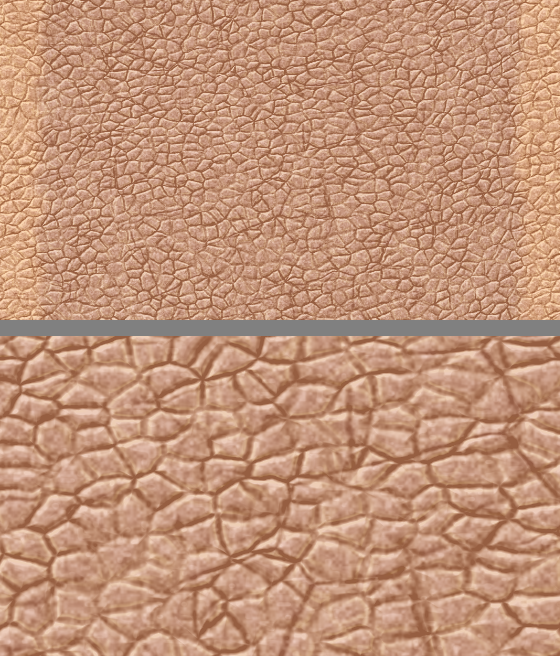
Top, the full canvas; bottom, a detail of the centre.
Give the GLSL for this texture, as a WebGL 2 fragment shader.

```glsl
#version 300 es
precision highp float;
// Tan pebbled leather: domed grains, branching creases and warm side bands.
#define PEBBLES vec2(22.0, 30.0)
#define FOLDS vec2(6.5, 10.0)
#define GRAIN_ANGLE 0.22
#define CREASE_WIDTH 0.115
#define CREASE_DEPTH 0.52
#define RELIEF 1.0
#define SPECKLE 0.62
#define BAND_WIDTH 0.076
#define SHADOW_TAN vec3(0.59, 0.37, 0.255)
#define MID_TAN vec3(0.775, 0.59, 0.48)
#define LIGHT_TAN vec3(0.93, 0.80, 0.73)
#define BAND_TINT vec3(1.05, 1.035, 0.96)

uniform vec2 u_resolution;
out vec4 outColor;

float hash(vec2 p) {
    return fract(sin(dot(p, vec2(127.1, 311.7))) * 43758.5453);
}

vec2 hash2(vec2 p) {
    return vec2(hash(p), hash(p + 57.3));
}

float noise(vec2 p) {
    vec2 i = floor(p), f = fract(p);
    f = f * f * (3.0 - 2.0 * f);
    return mix(mix(hash(i), hash(i + vec2(1, 0)), f.x),
               mix(hash(i + vec2(0, 1)), hash(i + vec2(1, 1)), f.x), f.y);
}

// Distance to the nearest cell border, in cell units.
float borderDistance(vec2 p) {
    vec2 cell = floor(p), f = fract(p), nearest = vec2(0.0);
    float best = 9.0, border = 9.0;
    for (int y = -1; y <= 1; y++)
    for (int x = -1; x <= 1; x++) {
        vec2 o = vec2(x, y);
        vec2 r = o + 0.08 + 0.84 * hash2(cell + o) - f;
        if (dot(r, r) < best) { best = dot(r, r); nearest = r; }
    }
    for (int y = -1; y <= 1; y++)
    for (int x = -1; x <= 1; x++) {
        vec2 o = vec2(x, y);
        vec2 r = o + 0.08 + 0.84 * hash2(cell + o) - f;
        vec2 d = r - nearest;
        if (dot(d, d) > 0.0001)
            border = min(border, dot(0.5 * (r + nearest), normalize(d)));
    }
    return max(border, 0.0);
}

// Grain direction drifts slowly over the hide.
vec2 flow(vec2 p) {
    float c = cos(GRAIN_ANGLE), s = sin(GRAIN_ANGLE);
    vec2 q = vec2(c * p.x + s * p.y, c * p.y - s * p.x);
    q += 0.09 * (vec2(noise(p * 2.3), noise(p * 2.3 + 31.0)) - 0.5);
    q += 0.012 * (vec2(noise(p * 24.0 + 5.0), noise(p * 24.0 + 47.0)) - 0.5);
    return q + 0.004 * (vec2(noise(p * 75.0 + 9.0), noise(p * 75.0 + 63.0)) - 0.5);
}

// 1 on a line, fading to 0 at the given distance.
float line(float d, float width) {
    return 1.0 - smoothstep(0.0, width, d);
}

// x: surface height, y: crease darkness, z: pebble border distance, w: pale ridge.
vec4 leather(vec2 p) {
    vec2 q = flow(p);
    float pebble = borderDistance(q * PEBBLES);
    float fold = borderDistance(q * FOLDS + 7.0);
    float wrinkle = borderDistance(q.yx * PEBBLES.yx * 0.72 + 19.0);
    float depth = 0.3 + 0.7 * smoothstep(0.25, 0.75, noise(q * 26.0 + 3.0));
    float foldDepth = 0.9 * smoothstep(0.35, 0.7, noise(q * 9.0 + 11.0));
    float wrinkleDepth = smoothstep(0.4, 0.8, noise(q * 23.0 + 71.0));
    float crease = depth * line(pebble, CREASE_WIDTH);
    crease = max(crease, foldDepth * line(fold, 0.036));
    crease = max(crease, 0.55 * wrinkleDepth * line(wrinkle, 0.09));
    float dome = (0.6 + 0.4 * depth) * smoothstep(0.0, 0.25, pebble);
    dome += 0.3 * smoothstep(0.1, 0.5, pebble);
    dome -= 0.4 * wrinkleDepth * line(wrinkle, 0.17);
    dome -= 0.45 * foldDepth * line(fold, 0.06);
    float ridge = smoothstep(0.06, 0.12, pebble) * line(pebble - 0.12, 0.09);
    ridge = max(ridge, (1.0 - wrinkleDepth) * line(wrinkle, 0.1));
    return vec4(dome, crease, pebble, ridge);
}

void main() {
    vec2 p = gl_FragCoord.xy / u_resolution.y;
    float across = gl_FragCoord.x / u_resolution.x;

    // Relief lit from the upper left
    vec4 skin = leather(p);
    float lit = skin.x - leather(p + 0.002 * vec2(-0.45, 0.89)).x;

    // Brighter, smoother bands along both sides
    float side = min(across, 1.0 - across) + 0.025 * (noise(p * vec2(9.0, 14.0)) - 0.5);
    float band = 1.0 - smoothstep(BAND_WIDTH - 0.02, BAND_WIDTH + 0.015, side);

    // Fine pores, pale flecks and broad shading
    float pores = 0.5 * noise(p * 170.0) + 0.5 * noise(p * 290.0 + 13.0) - 0.5;
    float flecks = smoothstep(0.62, 0.85, noise(p * vec2(120.0, 155.0) + 29.0));
    float broad = noise(p * 2.1 + 17.0) - 0.5;
    float ridge = skin.w * smoothstep(0.3, 0.65, noise(p * 48.0 + 83.0));
    ridge *= 1.0 - skin.y;

    float tone = 0.495 + RELIEF * lit + SPECKLE * pores + 0.15 * flecks;
    tone += 0.21 * ridge + 0.06 * broad + 0.11 * band;
    tone -= CREASE_DEPTH * skin.y * mix(1.0, 0.7, band);
    tone = clamp(tone, 0.0, 1.0);

    vec3 color = tone < 0.5 ? mix(SHADOW_TAN, MID_TAN, 2.0 * tone)
                            : mix(MID_TAN, LIGHT_TAN, 2.0 * tone - 1.0);
    // Yellow ridges against pinker pebble tops
    color += vec3(0.0, -0.004, 0.014) * smoothstep(0.15, 0.4, skin.z);
    color += vec3(0.005, 0.01, -0.025) * ridge;
    color *= mix(vec3(1.0), BAND_TINT, band);
    outColor = vec4(clamp(color, 0.0, 1.0), 1.0);
}
```
